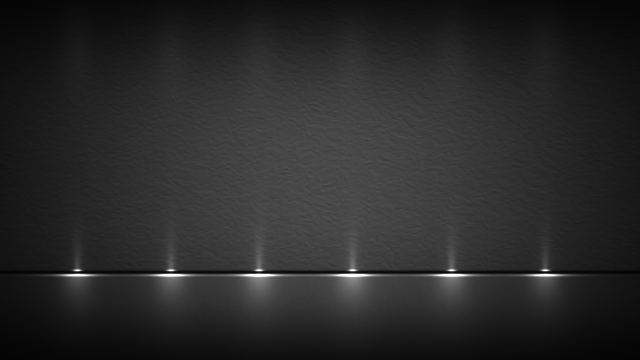
Write a Shadertoy shader that draws this background.

```glsl
// A dark, grained wall above a smooth floor, lit by a row of six small lamps.
// Soft falloffs shade both surfaces; a loop adds each lamp's beam, lens and pool,
// and the slope of a stretched value noise gives the wall its leathery relief.

float hash(vec2 p) {
    return fract(sin(dot(p, vec2(127.1, 311.7))) * 43758.5453);
}

float valueNoise(vec2 p) {
    vec2 cell = floor(p), f = fract(p);
    f = f * f * (3.0 - 2.0 * f);
    return mix(mix(hash(cell), hash(cell + vec2(1, 0)), f.x),
               mix(hash(cell + vec2(0, 1)), hash(cell + vec2(1, 1)), f.x), f.y);
}

float grainHeight(vec2 p) {
    vec2 bend = vec2(valueNoise(p * 30.0), valueNoise(p * 30.0 + 40.0));
    vec2 q = p * vec2(75.0, 135.0) + 2.0 * bend;
    return 0.65 * valueNoise(q) + 0.35 * valueNoise(q * 1.9 + 17.0);
}

float bell(float x, float width) {
    return exp(-x * x / (width * width));
}

void mainImage(out vec4 fragColor, in vec2 fragCoord) {
    vec2 p = fragCoord / iResolution.y;
    float aspect = iResolution.x / iResolution.y;
    float pixel = 1.0 / iResolution.y;
    float side = (p.x / aspect - 0.51) * 1.778;

    // Wall: broad central light, darker towards the top and the sides
    float rise = abs(p.y - 0.5);
    float wall = 0.285 * bell(side, 0.82) * exp(-12.8 * rise * rise * rise);
    float relief = grainHeight(p) - grainHeight(p + vec2(0.002, 0.004));
    wall *= 1.0 + 0.22 * relief;

    // Floor: brightest at the skirting, fading towards the viewer
    float depth = max(0.238 - p.y, 0.0);
    float floorLight = 0.25 * bell(side, 0.78) * bell(depth, 0.19);
    floorLight *= 0.97 + 0.06 * valueNoise(p * 220.0);

    // Lamps: the middle pair sits slightly left of the even spacing
    float height = max(p.y - 0.249, 0.0);
    float glints = 0.0;
    for (int i = 0; i < 6; i++) {
        float shift = (i == 2 || i == 3) ? 0.0085 : 0.0;
        float lampX = (0.121 + 0.1462 * float(i) - shift) * aspect;
        float dx = p.x - lampX;
        float power = 0.65 + 0.35 * bell(lampX - 0.5 * aspect, 0.6);

        // Narrow beam near the lamp, and a faint wide one high on the wall
        wall += power * 0.22 * bell(dx, 0.008 + 0.07 * height) * exp(-height / 0.05);
        wall += power * 0.06 * bell(dx, 0.035) * exp(-height / 0.06);
        wall += 0.028 * bell(dx, 0.045) * bell(p.y - 0.85, 0.12);

        // Pool of light on the floor
        floorLight += power * 0.32 * bell(dx, 0.034 + 0.15 * depth) * exp(-depth / 0.045);
        floorLight += power * 0.06 * bell(dx, 0.09) * exp(-depth / 0.09);

        // Lens above the gap, and the bright streak along the floor's edge
        glints += 0.9 * bell(dx, 0.011) * bell(p.y - 0.249, 0.0028);
        float streak = 0.85 * bell(dx, 0.04) + 0.3 * bell(dx, 0.09);
        glints += power * streak * bell(p.y - 0.2355, 0.0035);
    }

    // Dark gap between the wall and the floor
    float aboveFloor = smoothstep(0.239 - pixel, 0.239 + pixel, p.y);
    float shade = mix(floorLight, wall, aboveFloor);
    shade *= 1.0 - 0.85 * bell(p.y - 0.244, 0.005);
    shade += 0.07 * bell(side, 0.7) * bell(p.y - 0.2355, 0.003) + glints;

    fragColor = vec4(vec3(clamp(shade, 0.0, 1.0)), 1.0);
}
```
